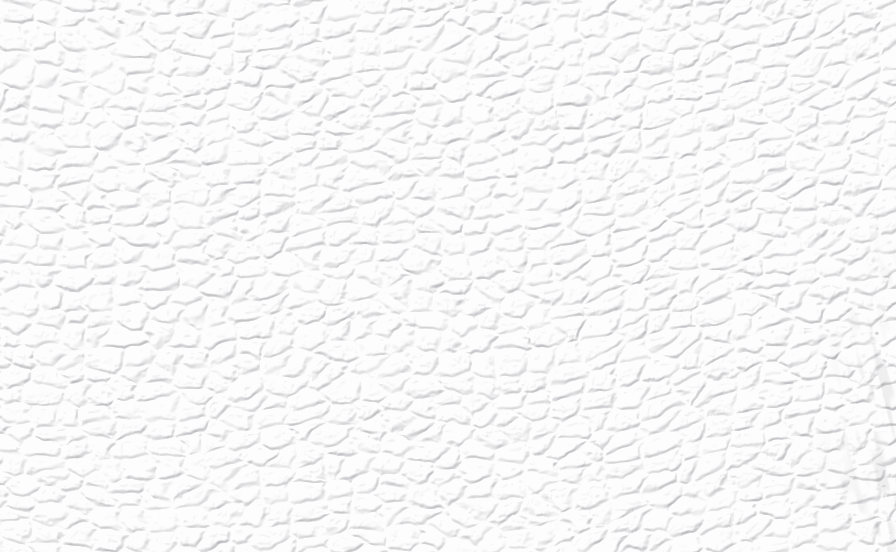
Reproduce this texture procedurally as a Shadertoy shader.

```glsl
#define PEBBLE_SIZE vec2(0.053, 0.035)
#define LIGHT_DIR vec2(-0.30, 1.0)
#define GROOVE_WIDTH 0.36
#define SHADOW_GAIN 0.031
#define WRINKLE_HEIGHT 0.17
#define SAMPLE_STEP 0.07
#define LEATHER_WHITE vec3(0.992, 0.992, 0.993)
#define SHADOW_TINT vec3(1.0, 1.0, 0.95)

// Sine-free hash
vec2 hash22(vec2 p) {
    vec3 a = fract(vec3(p.xyx) * vec3(0.1031, 0.1030, 0.0973));
    a += dot(a, a.yzx + 33.33);
    return fract((a.xx + a.yz) * a.zy);
}

float noise(vec2 p) {
    vec2 i = floor(p), f = fract(p);
    f = f * f * (3.0 - 2.0 * f);
    float bottom = mix(hash22(i).x, hash22(i + vec2(1, 0)).x, f.x);
    float top = mix(hash22(i + vec2(0, 1)).x, hash22(i + vec2(1, 1)).x, f.x);
    return mix(bottom, top, f.y);
}

// Gap between the two nearest cell centres: zero along cell borders
float borderGap(vec2 p) {
    vec2 cell = floor(p), f = fract(p);
    float nearest = 8.0, second = 8.0;
    for (int y = -1; y <= 1; y++) {
        for (int x = -1; x <= 1; x++) {
            vec2 offset = vec2(x, y);
            vec2 centre = offset + 0.15 + 0.7 * hash22(cell + offset);
            float d = length(centre - f);
            second = min(second, max(nearest, d));
            nearest = min(nearest, d);
        }
    }
    return second - nearest;
}

// Rounded pebbles with finer wrinkles and small pits pressed into them
float leatherHeight(vec2 q) {
    vec2 bend = vec2(noise(q * 1.3 + 7.0), noise(q * 1.3 + 51.0)) - 0.5;
    vec2 ripple = vec2(noise(q * 4.0 + 23.0), noise(q * 4.0 + 88.0)) - 0.5;
    vec2 w = q + 0.4 * bend + 0.16 * ripple;
    float pebble = smoothstep(0.0, GROOVE_WIDTH, borderGap(w));
    float wrinkle = smoothstep(0.0, 0.4, borderGap(w * vec2(2.6, 2.0) + 40.0));
    float patches = smoothstep(0.42, 0.72, noise(q * 2.1 + 130.0));
    float pit = smoothstep(0.72, 0.95, noise(q * vec2(4.5, 3.6) + 310.0));
    return pebble + WRINKLE_HEIGHT * patches * wrinkle - 0.22 * pit;
}

void mainImage(out vec4 fragColor, in vec2 fragCoord) {
    vec2 p = fragCoord / iResolution.y;
    float across = fragCoord.x / iResolution.x;

    // Rows of grain climb towards the right
    vec2 flow = p;
    flow.y -= 0.09 * p.x * p.x - 0.02 * p.x;
    flow.y += 0.04 * (noise(p * 3.0) - 0.5);
    vec2 q = flow / PEBBLE_SIZE + 60.0;

    // Slopes facing away from the light fall into shadow
    vec2 e = LIGHT_DIR * SAMPLE_STEP;
    float slope = (leatherHeight(q + e) - leatherHeight(q - e)) / (2.0 * SAMPLE_STEP);

    // Grooves fade in and out along their length
    float depth = mix(0.4, 1.6, noise(q * 2.0 + 200.0)) * mix(0.92, 1.08, across);
    float shadow = SHADOW_GAIN * depth * max(slope, 0.0);
    shadow /= 1.0 + 1.1 * shadow;

    // Faint upright creases near the lower right edge
    float creaseZone = smoothstep(0.90, 1.0, across) * smoothstep(0.65, 0.3, p.y);
    float crease = smoothstep(0.6, 0.9, noise(vec2(p.x * 90.0 + p.y * 20.0, p.y * 24.0)));
    shadow += 0.06 * creaseZone * crease;

    vec3 color = LEATHER_WHITE - SHADOW_TINT * shadow;
    fragColor = vec4(color, 1.0);
}
```
